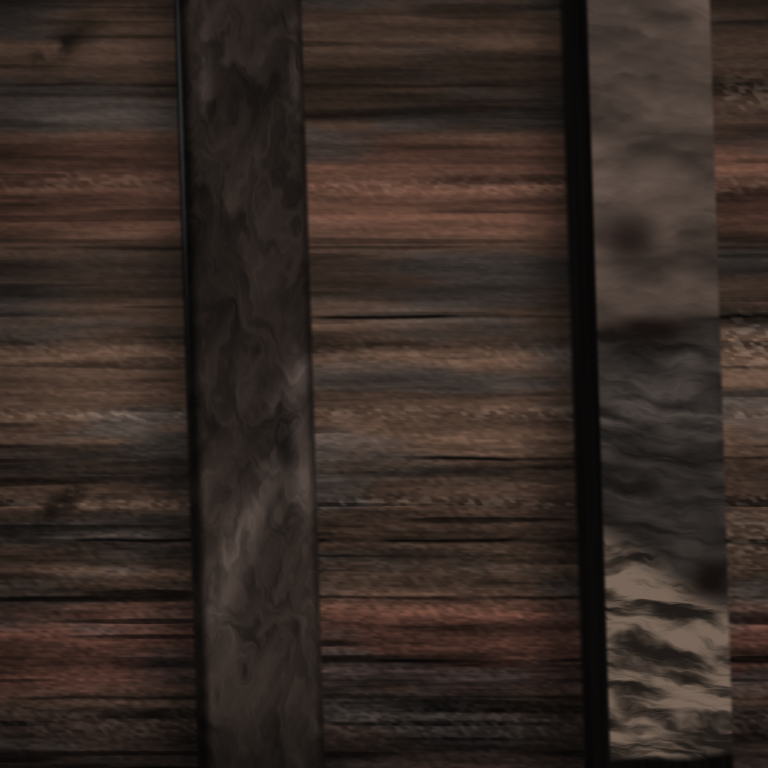
This texture is drawn by a three.js fragment shader. Its source:

```glsl
// Weathered horizontal planks behind two dark, slightly leaning upright beams.
// Stretched value noise makes the grain; soft bands and spots place the stains,
// and the beams are strips between slanted edges with shaded sides.
varying vec2 vUv;

float hash(vec2 p) {
  vec3 q = fract(vec3(p.xyx) * 0.1031);
  q += dot(q, q.yzx + 33.33);
  return fract((q.x + q.y) * q.z);
}

float noise(vec2 p) {
  vec2 i = floor(p), f = fract(p);
  f = f * f * (3.0 - 2.0 * f);
  return mix(mix(hash(i), hash(i + vec2(1.0, 0.0)), f.x),
             mix(hash(i + vec2(0.0, 1.0)), hash(i + 1.0), f.x), f.y);
}

float fbm(vec2 p) {
  float sum = 0.0, amp = 0.53;
  for (int i = 0; i < 4; i++) {
    sum += amp * noise(p);
    p = p * 2.03 + 17.3;
    amp *= 0.5;
  }
  return sum;
}

float band(float v, float lo, float hi, float soft) {
  return smoothstep(lo - soft, lo + soft, v) * (1.0 - smoothstep(hi - soft, hi + soft, v));
}

float spot(vec2 p, vec2 center, vec2 radius) {
  vec2 d = (p - center) / radius;
  return exp(-dot(d, d));
}

// Broken dark gap between boards, fading in from startX
float seam(vec2 p, float y, float startX, float strength) {
  float d = (p.y - y + 0.007 * (fbm(vec2(p.x * 9.0, y * 70.0)) - 0.5)) / 0.0026;
  float wear = smoothstep(0.15, 0.6, noise(vec2(p.x * 13.0, y * 91.0)));
  return strength * exp(-d * d) * mix(0.35, 1.0, wear) * smoothstep(startX - 0.03, startX + 0.05, p.x);
}

// Row of pale slanted flecks
float flecks(vec2 p, float y, float width) {
  float d = (p.y - y + 0.01 * (noise(vec2(p.x * 12.0, y * 40.0)) - 0.5)) / width;
  return exp(-d * d) * smoothstep(0.3, 0.9, noise(vec2(p.x * 130.0 + p.y * 90.0, p.y * 210.0)));
}

vec3 planks(vec2 p) {
  float y = p.y + 0.016 * (fbm(p * vec2(4.0, 14.0)) - 0.5);
  float low = 1.0 - smoothstep(0.25, 0.6, p.y);
  vec3 c = mix(vec3(0.235, 0.18, 0.148), vec3(0.29, 0.222, 0.182), band(y, 0.42, 0.59, 0.04));
  c = mix(c, vec3(0.315, 0.22, 0.18), band(y, 0.69, 0.825, 0.025));
  c = mix(c, vec3(0.19, 0.148, 0.125), 0.85 * band(y, 0.605, 0.675, 0.02));
  c = mix(c, vec3(0.265, 0.175, 0.145), band(y, 0.10, 0.215, 0.02));
  c = mix(c, vec3(0.12, 0.092, 0.08), 1.0 - smoothstep(0.065, 0.10, y));

  // Long grain, coarse to fine, with thin dark cracks
  float coarse = fbm(vec2(p.x * 2.0, p.y * 34.0));
  float fine = fbm(vec2(p.x * 8.0 + 4.0, p.y * 120.0));
  c *= 1.0 + 1.3 * (coarse - 0.5) + mix(0.5, 0.9, low) * (fine - 0.5);
  c *= 1.0 + mix(0.16, 0.4, low) * (noise(vec2(p.x * 120.0 + p.y * 90.0, p.y * 270.0)) - 0.5);
  c *= 1.0 - mix(0.25, 0.55, low) * smoothstep(0.68, 0.9, noise(vec2(p.x * 5.0, p.y * 105.0)));
  c = mix(c, vec3(dot(c, vec3(0.36))), 0.5 * smoothstep(0.45, 0.75, fbm(p * vec2(5.0, 26.0) + 9.0)));

  float gaps = seam(p, 0.889, 0.0, 0.35) + seam(p, 0.677, 0.0, 0.35)
    + seam(p, 0.588, 0.40, 0.75) + seam(p, 0.522, 0.93, 0.8) + seam(p, 0.403, 0.54, 0.8)
    + seam(p, 0.297, 0.0, 0.75) + seam(p, 0.222, 0.0, 0.55)
    + seam(p, 0.14, 0.38, 0.7) + seam(p, 0.092, 0.0, 0.5);
  c *= 1.0 - min(gaps, 0.85);
  float worn = 0.6 * flecks(p, 0.76, 0.014) + flecks(p, 0.46, 0.008) + flecks(p, 0.345, 0.007)
    + 0.5 * flecks(p, 0.54, 0.02) + 0.6 * flecks(p, 0.06, 0.025);
  worn += smoothstep(0.93, 0.95, p.x) * (flecks(p, 0.88, 0.025) + flecks(p, 0.56, 0.04) + flecks(p, 0.30, 0.03));
  c += vec3(0.11, 0.10, 0.09) * worn;

  // Diagonal stains, then shade beside the beams and frame edges
  vec2 s = vec2(p.x - 0.08, p.y - mix(0.345, 0.94, step(0.6, p.y)));
  float stain = spot(vec2(s.x + s.y, s.y - 0.7 * s.x), vec2(0.0), vec2(0.065, 0.02));
  c *= 1.0 - 0.6 * stain * smoothstep(0.3, 0.55, fbm(p * 30.0));
  c *= 1.0 - 0.4 * band(p.x, 0.21, 0.30, 0.05) - 0.5 * band(p.x, 0.71, 0.78, 0.05);
  return c * (1.0 - 0.15 * smoothstep(0.8, 1.0, p.y)) * mix(0.85, 1.0, smoothstep(0.0, 0.12, p.x));
}

vec3 darkBeam(vec2 p) {
  float cloud = fbm(p * vec2(24.0, 13.0) + 3.0);
  float marble = fbm(p * vec2(42.0, 24.0) + 5.0 * cloud);
  vec3 c = mix(vec3(0.135, 0.112, 0.10), vec3(0.18, 0.15, 0.133), 1.0 - smoothstep(0.3, 0.55, p.y));
  c *= 0.2 + 0.7 * cloud + 0.95 * marble;
  float bend = p.x - mix(0.285, 0.385, smoothstep(0.18, 0.52, p.y)) + 0.04 * (cloud - 0.5);
  float streak = exp(-bend * bend / 0.0005) * band(p.y, 0.17, 0.49, 0.06);
  float pale = 0.75 * streak + 0.9 * spot(p, vec2(0.397, 0.37), vec2(0.018, 0.05))
    + 0.7 * spot(p, vec2(0.388, 0.52), vec2(0.014, 0.025))
    + 0.5 * spot(p, vec2(0.267, 0.90), vec2(0.009, 0.05)) + 0.4 * spot(p, vec2(0.385, 0.90), vec2(0.009, 0.06));
  c = mix(c, vec3(0.36, 0.31, 0.285), clamp(pale * (0.1 + 1.3 * marble), 0.0, 0.85));
  c *= 1.0 - 0.6 * spot(p, vec2(0.372, 0.415), vec2(0.014, 0.03));
  return c * mix(0.55, 1.0, smoothstep(0.0, 0.12, p.y));
}

vec3 paleBeam(vec2 p) {
  float cloud = fbm(p * vec2(13.0, 26.0));
  float ripple = fbm(vec2(p.x * 18.0, (p.y + 0.12 * p.x) * 72.0 + 3.0 * cloud));
  float upper = smoothstep(0.555, 0.585, p.y + 0.07 * (cloud - 0.5));
  float lower = 1.0 - smoothstep(-0.02, 0.02, p.y - 0.31 + 0.6 * (p.x - 0.79) + 0.08 * (ripple - 0.5));
  vec3 c = vec3(0.16, 0.143, 0.133) * (0.3 + 1.4 * ripple) * (1.0 + 0.5 * spot(p, vec2(0.85, 0.47), vec2(0.1, 0.05)));
  c = mix(c, vec3(0.285, 0.24, 0.215) * (0.4 + 0.85 * cloud + 0.35 * ripple), upper);
  c = mix(c, vec3(0.40, 0.34, 0.295) * mix(0.3, 1.15, smoothstep(0.2, 0.72, ripple)), lower);
  float dark = 0.65 * spot(p, vec2(0.82, 0.69), vec2(0.035, 0.03))
    + 0.9 * spot(p, vec2(0.85, 0.57), vec2(0.07, 0.018)) + 0.9 * spot(p, vec2(0.925, 0.245), vec2(0.03, 0.025));
  return mix(c, vec3(0.07, 0.048, 0.042), clamp(dark * (0.4 + 1.2 * cloud), 0.0, 0.9));
}

void main() {
  vec2 p = vUv;
  float x = p.x - 0.031 * (1.0 - p.y);
  vec3 left = darkBeam(p) * mix(0.3, 1.0, smoothstep(0.234, 0.25, x)) * (1.0 - 0.35 * smoothstep(0.38, 0.392, x));
  left += vec3(0.12, 0.13, 0.14) * spot(vec2(x, p.y), vec2(0.231, 0.85), vec2(0.003, 0.22));
  vec3 c = mix(planks(p), left, band(x, 0.227, 0.392, 0.004));
  vec3 side = vec3(0.025, 0.02, 0.018) + 0.02 * noise(vec2(x * 180.0, p.y * 5.0));
  c = mix(c, side, band(x, 0.730, 0.768, 0.005));
  float foot = smoothstep(0.006, 0.02, p.y - 0.15 * max(p.x - 0.9, 0.0));
  c = mix(c, mix(side, paleBeam(p), foot), band(x, 0.764, 0.924, 0.004));
  gl_FragColor = vec4(c, 1.0);
}
```
